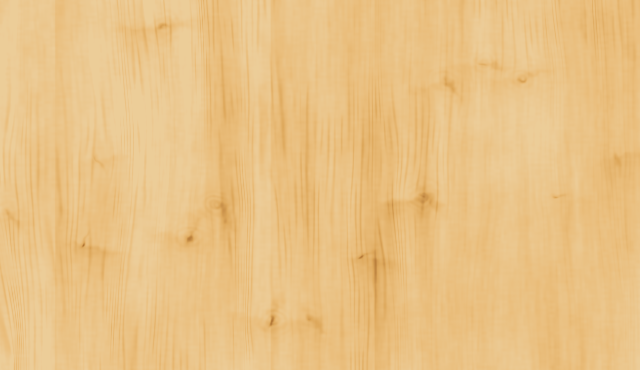
Write a Shadertoy shader that draws this texture.

```glsl
// Pale maple boards with fine vertical grain, soft smudges and small knots.

#define BOARD_WIDTH 0.30
#define LINE_DENSITY 62.0
#define LINE_STRENGTH 0.34
#define STREAK_STRENGTH 0.36
#define BROAD_STRENGTH 0.72
#define BLOTCH_STRENGTH 0.36
#define FIBRE_STRENGTH 0.24
#define KNOT_COUNT 15
#define BASE_TONE 0.21

const vec3 CREAM = vec3(0.926, 0.802, 0.598);
const vec3 HONEY = vec3(0.915, 0.740, 0.480);
const vec3 AMBER = vec3(0.870, 0.660, 0.360);
const vec3 BROWN = vec3(0.600, 0.350, 0.120);

float hash(vec2 p) {
    vec3 q = fract(vec3(p.xyx) * 0.1031);
    q += dot(q, q.yzx + 33.33);
    return fract((q.x + q.y) * q.z);
}

float noise(vec2 p) {
    vec2 i = floor(p), f = fract(p);
    f = f * f * (3.0 - 2.0 * f);
    return mix(mix(hash(i), hash(i + vec2(1, 0)), f.x),
               mix(hash(i + vec2(0, 1)), hash(i + vec2(1, 1)), f.x), f.y);
}

// Adds knot tone to x, smudge tone to y, and sideways grain bend to z.
vec3 knots(vec2 p, float aspect) {
    vec3 sum = vec3(0.0);
    vec2 rough = 0.012 * (vec2(noise(p * 65.0), noise(p * 65.0 + 31.0)) - 0.5);
    for (int i = 0; i < KNOT_COUNT; i++) {
        float id = float(i);
        float a = hash(vec2(id, 3.7)), b = hash(vec2(id, 11.3));
        float c = hash(vec2(id, 23.9)), e = hash(vec2(id, 41.1));
        vec2 d = p - vec2((id + a) / float(KNOT_COUNT) * aspect, 0.06 + 0.88 * b);
        float size = mix(0.6, 1.4, c * c);
        float angle = (e - 0.5) * 2.6;
        vec2 q = mat2(cos(angle), -sin(angle), sin(angle), cos(angle)) * d / size + rough;

        // Small dark core with a softer, longer tail
        vec2 core = q / vec2(0.011, 0.0050);
        vec2 tail = (q - vec2(0.022, 0.006)) / vec2(0.038, 0.009);
        sum.x += (0.15 + 0.85 * e) * exp(-dot(core, core)) + 0.34 * exp(-dot(tail, tail));

        // Smudge with a crisp upper edge, fading downwards
        vec2 s = d + vec2((c - 0.5) * 0.10, 0.5 * d.x * (e - 0.5)) + rough;
        float fade = smoothstep(0.010, -0.012, s.y) * exp(-abs(s.y) / (0.025 + 0.05 * c));
        sum.y += (0.15 + 0.40 * a) * fade * exp(-pow(s.x / 0.070, 4.0));

        // Faint rings around the larger knots
        float r = length(d * vec2(1.0, 1.25)) + 0.020 * noise(p * 35.0);
        sum.y += 0.24 * c * c * (0.5 + 0.5 * cos(r * 300.0)) * exp(-r * r / 0.0026);

        sum.z -= 0.20 * d.x * exp(-dot(d, d) / (0.003 * size));
    }
    return sum;
}

// Tone of each board plus a shaded seam along its left edge.
float boards(vec2 p) {
    float u = p.x / BOARD_WIDTH + 0.7 * noise(vec2(p.x * 2.3, 8.5)) + 0.2;
    float id = floor(u), f = fract(u);
    float edge = smoothstep(0.0, 0.02, f);
    float tone = mix(hash(vec2(id - 1.0, 5.2)), hash(vec2(id, 5.2)), edge) - 0.5;
    float seam = edge * exp(-f / 0.20) * hash(vec2(id, 17.4));
    return 0.28 * tone + 0.50 * seam * noise(vec2(id * 7.3, p.y * 3.0));
}

// Uneven, broken growth lines that are clear only in some places.
float growthLines(float g, float y) {
    float phase = g * LINE_DENSITY + 4.5 * noise(vec2(g * 17.0, y * 0.9))
                + 0.5 * noise(vec2(g * 50.0, y * 7.0));
    float line = pow(0.5 + 0.5 * cos(6.28318 * phase), 2.0);
    float patches = smoothstep(0.40, 0.80, noise(vec2(g * 6.0 + 6.0, y * 2.0)));
    float breaks = smoothstep(0.15, 0.85, noise(vec2(g * 80.0, y * 11.0)));
    return line * breaks * (0.25 + 0.95 * patches);
}

vec3 woodColour(float t) {
    vec3 c = mix(CREAM, HONEY, clamp(t * 2.0, 0.0, 1.0));
    c = mix(c, AMBER, clamp(t * 2.0 - 1.0, 0.0, 1.0));
    return mix(c, BROWN, clamp((t - 1.0) * 0.9, 0.0, 1.0));
}

void mainImage(out vec4 fragColor, in vec2 fragCoord) {
    vec2 p = fragCoord / iResolution.y;
    vec3 knot = knots(p, iResolution.x / iResolution.y);

    // Grain coordinate: mostly x, leaning and gently bent
    float g = p.x + knot.z;
    g += 0.060 * (noise(vec2(p.x * 3.0, p.y * 1.6)) - 0.5);
    g += 0.008 * (noise(vec2(p.x * 9.0, p.y * 5.0)) - 0.5);

    // Long bands along the grain and softer blotches across it
    float broad = 0.60 * noise(vec2(g * 8.0, p.y * 1.3 + 4.0))
                + 0.40 * noise(vec2(g * 19.0, p.y * 2.2 + 9.0));
    float blotch = 0.6 * noise(p * vec2(5.0, 4.5) + 13.0)
                 + 0.4 * noise(p * vec2(11.0, 15.0) + 27.0);
    float streak = 0.6 * noise(vec2(g * 45.0, p.y * 2.2))
                 + 0.4 * noise(vec2(g * 105.0, p.y * 6.0));
    float fibre = 0.6 * noise(vec2(g * 140.0, p.y * 30.0))
                + 0.4 * noise(p * vec2(55.0, 130.0));

    float tone = BASE_TONE + boards(p);
    tone += BROAD_STRENGTH * (broad - 0.5);
    tone += BLOTCH_STRENGTH * (blotch - 0.5);
    tone += STREAK_STRENGTH * (streak - 0.5);
    tone += FIBRE_STRENGTH * (fibre - 0.5);
    tone += LINE_STRENGTH * growthLines(g, p.y);
    tone += knot.x + knot.y;

    fragColor = vec4(woodColour(tone), 1.0);
}
```
